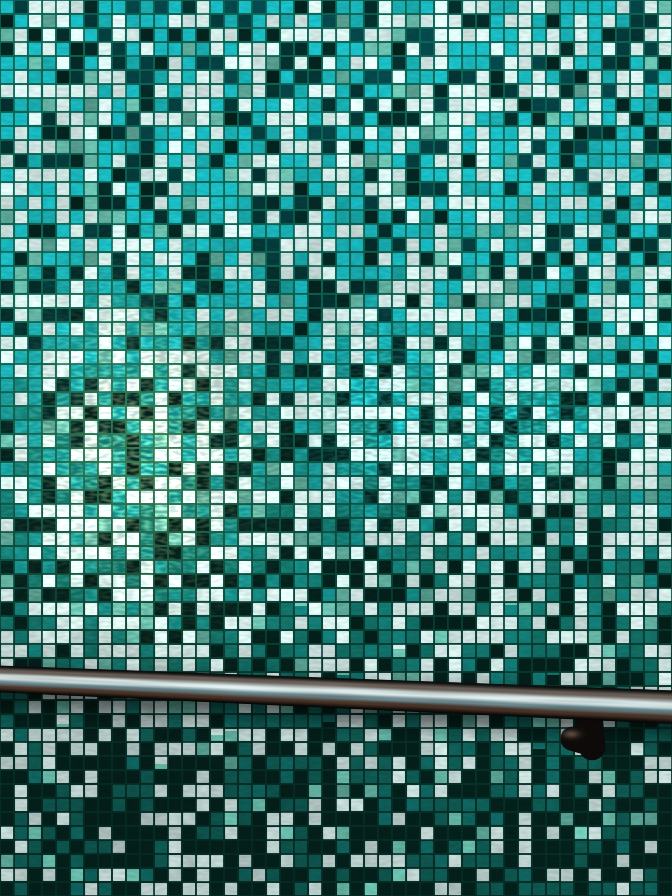
Write a WebGL 1 fragment shader that draws this texture.

```glsl
precision highp float;
uniform vec2 u_resolution;

const float COLUMNS = 48.0;
const float ASPECT = 4.0 / 3.0;
const vec3 WHITE = vec3(0.85, 0.94, 0.93);
const vec3 PALE = vec3(0.38, 0.68, 0.62);
const vec3 CYAN = vec3(0.10, 0.73, 0.76);
const vec3 TEAL = vec3(0.07, 0.45, 0.41);
const vec3 GROUT = vec3(0.04, 0.31, 0.26);
const vec3 BLACK_GREEN = vec3(0.015, 0.12, 0.10);

float hash(vec2 p) {
  vec3 q = fract(p.xyx * vec3(0.1031, 0.1030, 0.0973));
  q += dot(q, q.yzx + 33.33);
  return fract((q.x + q.y) * q.z);
}

float cornerSlope(vec2 corner, vec2 offset) {
  float angle = 6.2832 * hash(corner + 71.0);
  return dot(vec2(cos(angle), sin(angle)), offset);
}

float gradientNoise(vec2 p) {
  vec2 i = floor(p), f = fract(p);
  vec2 w = f * f * f * (f * (f * 6.0 - 15.0) + 10.0);
  vec2 e = vec2(1.0, 0.0);
  float low = mix(cornerSlope(i, f), cornerSlope(i + e, f - e), w.x);
  float high = mix(cornerSlope(i + e.yx, f - e.yx), cornerSlope(i + 1.0, f - 1.0), w.x);
  return mix(low, high, w.y);
}

float roundedBox(vec2 p, float halfSize, float radius) {
  vec2 d = abs(p) - halfSize + radius;
  return length(max(d, 0.0)) + min(max(d.x, d.y), 0.0) - radius;
}

float capsule(vec2 p, vec2 a, vec2 b, float radius) {
  vec2 d = b - a;
  return length(p - a - d * clamp(dot(p - a, d) / dot(d, d), 0.0, 1.0)) - radius;
}

float cover(float distance, float pixel) {
  return 1.0 - smoothstep(-0.6 * pixel, 0.6 * pixel, distance);
}

float glow(vec2 p, vec2 center, vec2 size) {
  vec2 d = (p - center) / size;
  return exp(-dot(d, d));
}

// Random tile glaze, cyan near the top and darker green near the floor
vec3 tileColor(vec2 id, float height) {
  float pick = hash(id);
  float tone = hash(id + 137.0);
  float lit = smoothstep(0.08, 0.38, height);
  float darkShare = mix(0.38, 0.21, lit);
  float whiteShare = mix(0.25, 0.38, lit);
  float cyanness = clamp(smoothstep(0.22, 0.85, height) + 0.6 * (tone - 0.5), 0.0, 1.0);
  vec3 dark = mix(BLACK_GREEN, vec3(0.02, 0.29, 0.31), smoothstep(0.25, 1.0, height) * tone);
  vec3 middle = mix(TEAL, CYAN, cyanness) * mix(0.72, 1.0, lit);
  vec3 white = WHITE * mix(0.90, 1.06, tone) * mix(0.86, 1.0, lit);
  if (pick < darkShare) return dark;
  if (pick > 1.0 - whiteShare) return white;
  if (pick > 0.93 - whiteShare) return PALE * mix(0.85, 1.15, tone);
  return middle;
}

// Tiles with grout, uneven glaze and broken reflections
vec3 mosaic(vec2 p, float height, float pixel) {
  vec2 grid = p * COLUMNS;
  vec2 id = floor(grid);
  vec2 jitter = 0.03 * (vec2(hash(id + 11.0), hash(id + 29.0)) - 0.5);
  float tile = cover(roundedBox(fract(grid) - 0.5 - jitter, 0.435, 0.06), pixel * COLUMNS);
  float warm = glow(p, vec2(0.21, 0.66), vec2(0.14, 0.19));
  float cool = glow(p, vec2(0.56, 0.70), vec2(0.08, 0.13))
             + glow(p, vec2(0.78, 0.70), vec2(0.10, 0.08));
  float streak = gradientNoise(grid * vec2(1.6, 4.5) + 9.0 * hash(id));
  float sheen = max(0.0, 0.35 + 1.3 * streak);
  vec3 glaze = tileColor(id, height) * (1.0 + 0.10 * streak);
  glaze += vec3(0.38, 0.36, 0.22) * warm * sheen + vec3(0.09, 0.24, 0.25) * cool * sheen;
  vec3 joint = GROUT * mix(0.55, 1.25, smoothstep(0.05, 0.7, height));
  joint += vec3(0.16, 0.14, 0.04) * warm;
  return mix(joint, glaze, tile) * (1.0 + 0.10 * gradientNoise(p * 3.0));
}

// Brushed metal shading across the tube, from -1 below to 1 above
vec3 railColor(float t, float x) {
  vec3 metal = mix(vec3(0.03, 0.025, 0.02), vec3(0.30, 0.21, 0.16), smoothstep(-1.0, -0.6, t));
  metal = mix(metal, vec3(0.42, 0.54, 0.57), smoothstep(-0.6, -0.25, t));
  metal = mix(metal, vec3(0.86, 0.92, 0.92), smoothstep(-0.25, 0.05, t));
  metal = mix(metal, vec3(0.43, 0.39, 0.36), smoothstep(0.2, 0.55, t));
  metal = mix(metal, vec3(0.05, 0.06, 0.05), smoothstep(0.6, 0.95, t));
  return metal * (0.95 + 0.15 * gradientNoise(vec2(x * 7.0, t * 5.0)));
}

void main() {
  vec2 uv = gl_FragCoord.xy / u_resolution;
  vec2 p = uv * vec2(1.0, ASPECT);
  float pixel = 1.0 / u_resolution.x;
  vec3 color = mosaic(p, uv.y, pixel);

  // Shadow around the handrail
  float rise = p.y - mix(0.323, 0.281, uv.x);
  float radius = mix(0.020, 0.025, uv.x);
  color *= 1.0 - 0.55 * exp(-pow((rise + 0.018) / 0.032, 2.0));

  // Bracket with a small highlight
  float bracket = capsule(p, vec2(0.852, 0.234), vec2(0.866, 0.230), 0.018);
  bracket = min(bracket, capsule(p, vec2(0.877, 0.265), vec2(0.881, 0.222), 0.020));
  vec3 bronze = vec3(0.05, 0.04, 0.035)
              + vec3(0.30, 0.24, 0.20) * glow(p, vec2(0.850, 0.241), vec2(0.012, 0.006));
  color = mix(color, bronze, cover(bracket, pixel));

  // Handrail
  color = mix(color, railColor(rise / radius, uv.x), cover(abs(rise) - radius, pixel));
  gl_FragColor = vec4(clamp(color, 0.0, 1.0), 1.0);
}
```
